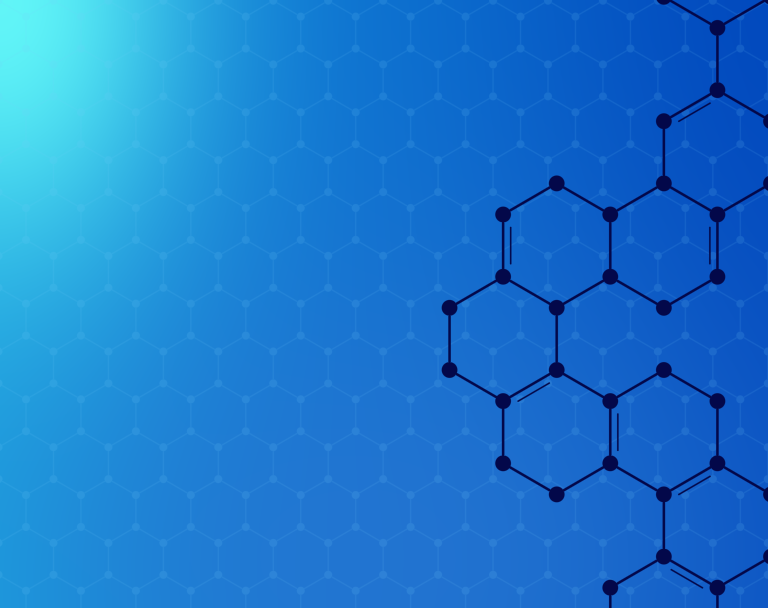
This background is drawn by a Shadertoy shader. Its source:

```glsl
const vec2 CANVAS = vec2(1.27, 1.0);
const float SIXTH_TURN = 1.0471976;
const float APOTHEM = 0.8660254; // of a hexagon with unit sides

const vec3 LEFT_BLUE = vec3(0.10, 0.66, 0.88);
const vec3 MID_BLUE = vec3(0.05, 0.46, 0.82);
const vec3 RIGHT_BLUE = vec3(0.00, 0.28, 0.74);
const vec3 CORNER_CYAN = vec3(0.38, 0.96, 0.97);
const vec3 HAZE_BLUE = vec3(0.16, 0.46, 0.82);
const vec3 MESH_BLUE = vec3(0.45, 0.80, 0.98);
const vec3 INK = vec3(0.01, 0.03, 0.29);

const vec2 HAZE_CENTER = vec2(0.66, 0.08);
const float HAZE_STRENGTH = 0.75;

const vec2 MESH_ORIGIN = vec2(0.4973, 0.5530);
const float MESH_SIDE = 0.05246;
const float MESH_LINE = 0.0011;
const float MESH_DOT = 0.0066;
const float MESH_LINE_ALPHA = 0.11;
const float MESH_DOT_ALPHA = 0.15;

const vec2 RING_ORIGIN = vec2(0.832, 0.4426);
const float RING_SIDE = 0.1023;
const float BOND_WIDTH = 0.0021;
const float INNER_WIDTH = 0.0013;
const float INNER_INSET = 0.0125;
const float INNER_LENGTH = 0.58;
const float ATOM_RADIUS = 0.0130;

// Each ring: half-column, row, side with a double bond (-1 for none)
const int RING_COUNT = 9;
const vec3 RINGS[RING_COUNT] = vec3[](
    vec3(0, 0, -1), vec3(1, 1, 3), vec3(3, 1, 0),
    vec3(4, 2, 2), vec3(4, 4, -1), vec3(1, -1, 2),
    vec3(3, -1, 3), vec3(4, -2, 2), vec3(3, -3, 1));
const vec2 LINK = vec2(4, 3); // bond joining two separate rings

float cover(float distance, float radius, float pixel) {
    return 1.0 - smoothstep(-0.75 * pixel, 0.75 * pixel, distance - radius);
}

vec2 turnBack(vec2 q, float side) {
    float angle = side * SIXTH_TURN;
    float c = cos(angle), s = sin(angle);
    return vec2(c * q.x + s * q.y, c * q.y - s * q.x);
}

// Fold a hexagon onto its right side
vec2 foldHex(vec2 q) {
    return turnBack(q, floor(atan(q.y, q.x) / SIXTH_TURN + 0.5));
}

// Distance to an upright segment centred on (x, 0)
float uprightSegment(vec2 q, float x, float halfLength) {
    return length(vec2(q.x - x, max(abs(q.y) - halfLength, 0.0)));
}

// x: distance to the sides, y: distance to the corners
vec2 hexDistances(vec2 q, float side) {
    vec2 f = foldHex(q);
    float corner = length(vec2(f.x - APOTHEM * side, abs(f.y) - 0.5 * side));
    return vec2(uprightSegment(f, APOTHEM * side, 0.5 * side), corner);
}

// Offset from the nearest centre of a honeycomb
vec2 honeycomb(vec2 q, float side) {
    vec2 period = side * vec2(2.0 * APOTHEM, 3.0);
    vec2 a = mod(q + 0.5 * period, period) - 0.5 * period;
    vec2 b = mod(q, period) - 0.5 * period;
    return dot(a, a) < dot(b, b) ? a : b;
}

vec3 background(vec2 p) {
    float u = p.x / CANVAS.x;
    vec3 color = mix(LEFT_BLUE, MID_BLUE, smoothstep(-0.1, 0.5, u));
    color = mix(color, RIGHT_BLUE, smoothstep(0.35, 1.05, u));
    vec2 haze = (p - HAZE_CENTER) * vec2(1.4, 1.8);
    color = mix(color, HAZE_BLUE, HAZE_STRENGTH * exp(-dot(haze, haze)));
    vec2 corner = p - vec2(0.0, 1.0);
    return mix(color, CORNER_CYAN, exp(-dot(corner * corner, vec2(12.0, 6.0))));
}

float molecule(vec2 p, float pixel) {
    vec2 cell = RING_SIDE * vec2(APOTHEM, 1.5);
    float bond = uprightSegment(p - RING_ORIGIN - LINK * cell, 0.0, 0.5 * RING_SIDE);
    float atom = 1e3, inner = 1e3;
    for (int i = 0; i < RING_COUNT; i++) {
        vec3 ring = RINGS[i];
        vec2 q = p - RING_ORIGIN - ring.xy * cell;
        vec2 d = hexDistances(q, RING_SIDE);
        bond = min(bond, d.x);
        atom = min(atom, d.y);
        if (ring.z >= 0.0)
            inner = min(inner, uprightSegment(turnBack(q, ring.z),
                cell.x - INNER_INSET, 0.5 * INNER_LENGTH * RING_SIDE));
    }
    float lines = max(cover(bond, BOND_WIDTH, pixel), cover(inner, INNER_WIDTH, pixel));
    return max(lines, cover(atom, ATOM_RADIUS, pixel));
}

void mainImage(out vec4 fragColor, in vec2 fragCoord) {
    vec2 p = fragCoord / iResolution.xy * CANVAS;
    float pixel = 1.0 / iResolution.y;
    vec3 color = background(p);

    // Faint mesh
    vec2 mesh = hexDistances(honeycomb(p - MESH_ORIGIN, MESH_SIDE), MESH_SIDE);
    float glow = max(MESH_LINE_ALPHA * cover(mesh.x, MESH_LINE, pixel),
                     MESH_DOT_ALPHA * cover(mesh.y, MESH_DOT, pixel));
    color = mix(color, MESH_BLUE, glow);

    // Dark rings
    color = mix(color, INK, molecule(p, pixel));
    fragColor = vec4(color, 1.0);
}
```
